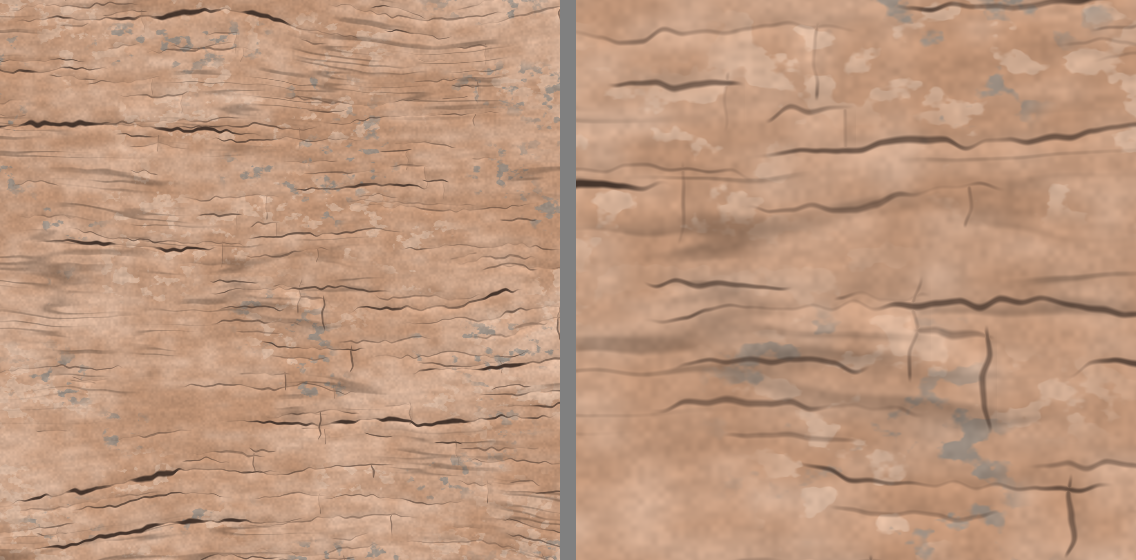
Left, the full canvas; right, a detail of the centre.
Write a WebGL 2 fragment shader that draws this texture.

```glsl
#version 300 es
precision highp float;

uniform vec2 u_resolution;
out vec4 fragColor;

float hash(vec2 p) {
  return fract(sin(dot(p, vec2(12.9898, 78.233))) * 43758.5453);
}

float noise(vec2 p) {
  vec2 cell = floor(p), f = fract(p);
  f = f * f * (3.0 - 2.0 * f);
  return mix(mix(hash(cell), hash(cell + vec2(1, 0)), f.x),
             mix(hash(cell + vec2(0, 1)), hash(cell + vec2(1, 1)), f.x), f.y);
}

float fbm(vec2 p) {
  float sum = 0.0, amp = 0.533;
  for (int i = 0; i < 4; i++) {
    sum += amp * noise(p);
    p = p * 2.03 + 17.3;
    amp *= 0.5;
  }
  return sum;
}

// Tapered, ragged crack along x: returns ink and signed relief beside it
vec2 crack(vec2 d, float halfLength, float width, float id) {
  float taper = 1.0 - d.x * d.x / (halfLength * halfLength);
  if (taper <= 0.0 || abs(d.y) > 0.03) return vec2(0);
  d.y += 0.011 * (noise(vec2(d.x * 16.0, id)) - 0.5)
       + 0.006 * (noise(vec2(d.x * 80.0, id + 40.0)) - 0.5);
  float ragged = noise(vec2(d.x * 26.0, id + 80.0));
  float w = width * taper * (0.1 + 1.3 * ragged * ragged);
  float ink = 1.0 - smoothstep(w * 0.4, w + 0.0016, abs(d.y));
  ink *= smoothstep(0.0, 0.4, taper) * mix(0.2, 1.0, smoothstep(0.15, 0.7, ragged));
  float relief = taper * exp(-abs(d.y) * 150.0) * d.y / (abs(d.y) + 0.0015);
  return vec2(ink, relief);
}

void main() {
  vec2 p = gl_FragCoord.xy / u_resolution;

  // Gently folded bedding coordinates
  vec2 bed = p;
  bed.y += 0.07 * (noise(p * vec2(2.6, 3.0) + 5.0) - 0.5)
         + 0.014 * (noise(p * vec2(9.0, 13.0)) - 0.5)
         + 0.004 * (noise(p * vec2(32.0, 40.0)) - 0.5);

  // Broad stone tone with horizontal streaks
  float tone = 0.5 * fbm(p * vec2(3.0, 5.0) + 9.0)
             + 0.3 * fbm(bed * vec2(7.0, 36.0))
             + 0.2 * noise(p * vec2(40.0, 54.0));
  vec3 color = mix(vec3(0.73, 0.56, 0.445), vec3(0.845, 0.705, 0.61),
                   smoothstep(0.27, 0.75, tone));

  // Chalky flakes and sparse blue-grey stains
  float flakes = smoothstep(0.56, 0.64, fbm(p * vec2(42.0, 62.0) + 31.0))
               * smoothstep(0.4, 0.75, noise(p * vec2(8.0, 14.0) + 3.0));
  color = mix(color, vec3(0.86, 0.745, 0.66), 0.55 * flakes);
  float stains = smoothstep(0.6, 0.72, fbm(p * vec2(48.0, 70.0) + 63.0))
               * smoothstep(0.5, 0.8, noise(p * vec2(9.0, 13.0) + 21.0));
  color = mix(color, vec3(0.54, 0.53, 0.51), 0.7 * stains);

  // Hairline strata, broken along their length
  float strata = noise(bed * vec2(6.0, 95.0) + 2.0);
  float hairline = 1.0 - smoothstep(0.02, 0.17, abs(strata - 0.5));
  hairline *= smoothstep(0.35, 0.65, noise(bed * vec2(5.0, 11.0) + 50.0));
  hairline *= smoothstep(0.2, 0.7, noise(bed * vec2(14.0, 60.0) + 7.0));
  color *= 1.0 - 0.22 * hairline;
  color *= 1.0 + 0.06 * (noise(bed * vec2(13.0, 140.0)) - 0.5);

  float ink = 0.0, relief = 0.0;

  // Nearby bedding cracks: every twelfth is long and dark, every third has a joint
  float row = floor(bed.y * 120.0);
  for (int i = -4; i <= 6; i++) {
    float id = row + float(i);
    float major = abs(mod(id, 12.0) - 5.0) < 0.5 ? 1.0 : 0.0;
    vec2 center = vec2(hash(vec2(id, 1.7)), (id + hash(vec2(id, 4.1))) / 120.0);
    float size = hash(vec2(id, 8.3));
    float reach = mix(0.025 + 0.15 * size * size, 0.12 + 0.2 * size, major);
    vec2 d = bed - center;
    if (abs(d.x) > reach) continue;
    vec2 sloped = d - vec2(0.0, d.x * 0.1 * (hash(vec2(id, 6.9)) - 0.4));
    vec2 c = crack(sloped, reach, mix(0.0014, 0.005, major), id);
    float strength = mix(0.25 + 0.5 * hash(vec2(id, 3.3)), 1.0, major);
    ink = max(ink, c.x * strength);
    relief += c.y * mix(0.65, 1.0, major);

    if (mod(id, 3.0) < 0.5) {
      float drop = 0.012 + 0.016 * hash(vec2(id, 7.7));
      vec2 joint = crack((d - vec2(0.7 * reach, -0.7 * drop)).yx, drop, 0.0014, id + 300.0);
      ink = max(ink, joint.x * 0.55);
      relief += 0.5 * joint.y;
    }
  }

  // Shaded overhangs, pale lower lips, then the open gaps
  color *= 1.0 - 0.19 * clamp(relief, -0.4, 1.0);
  color = mix(color, vec3(0.27, 0.205, 0.17), ink);

  // Fine sandy grain
  color *= 1.0 + 0.08 * (noise(p * 250.0) - 0.5) + 0.06 * (noise(p * 130.0) - 0.5);
  fragColor = vec4(color, 1.0);
}
```
